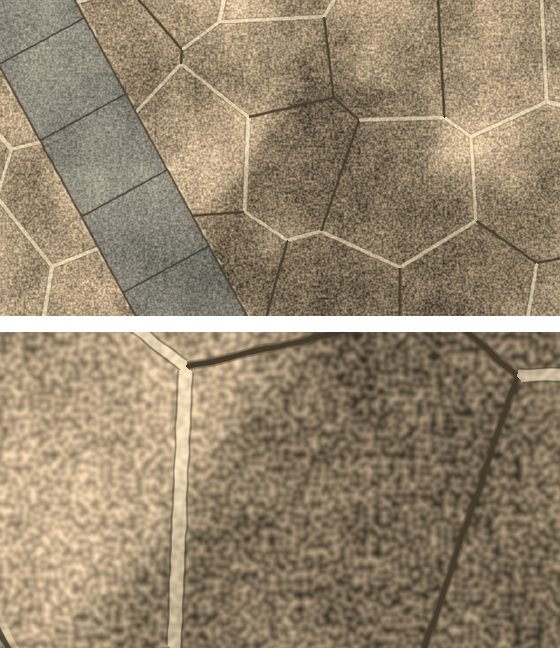
Top: the whole. Bottom: its middle third, enlarged.
This texture is drawn by a WebGL 2 fragment shader. Its source:

```glsl
#version 300 es
precision highp float;

uniform vec2 u_resolution;
out vec4 fragColor;

vec2 hash2(vec2 cell) {
    uvec2 v = uvec2(ivec2(cell)) * 1664525u + 12345u;
    v.x += v.y * 1664525u;
    v.y += v.x * 1664525u;
    v ^= v >> 16u;
    v.x += v.y * 1664525u;
    v.y += v.x * 1664525u;
    v ^= v >> 16u;
    return vec2(v & 65535u) / 65535.0;
}

float cornerSlope(vec2 cell, vec2 offset) {
    float angle = 6.2832 * hash2(cell).x;
    return dot(vec2(cos(angle), sin(angle)), offset);
}

float gradientNoise(vec2 p) {
    vec2 i = floor(p), f = p - i;
    vec2 s = f * f * f * (f * (f * 6.0 - 15.0) + 10.0);
    vec2 e = vec2(1.0, 0.0);
    float low = mix(cornerSlope(i, f), cornerSlope(i + e.xy, f - e.xy), s.x);
    float high = mix(cornerSlope(i + e.yx, f - e.yx), cornerSlope(i + e.xx, f - e.xx), s.x);
    return mix(low, high, s.y);
}

float fbm(vec2 p, int octaves) {
    float sum = 0.0, gain = 1.0;
    for (int k = 0; k < octaves; k++) {
        sum += gain * gradientNoise(p);
        p = mat2(1.6, 1.2, -1.2, 1.6) * p + 7.3;
        gain *= 0.5;
    }
    return sum;
}

// Staggered, jittered centre of a paving stone
vec2 stoneCentre(vec2 cell) {
    float stagger = 0.5 * mod(cell.y, 2.0) - 0.25;
    return cell + 0.5 + vec2(stagger, 0.0) + 0.62 * (hash2(cell) - 0.5);
}

// x: distance to the nearest joint, y: random value of that joint, z: of the stone
vec3 paving(vec2 p) {
    vec2 home = floor(p), nearCell = home, nearCentre = p;
    float best = 1e3;
    for (int k = 0; k < 25; k++) {
        vec2 cell = home + vec2(k % 5 - 2, k / 5 - 2);
        vec2 centre = stoneCentre(cell);
        float d = distance(p, centre);
        if (d < best) { best = d; nearCell = cell; nearCentre = centre; }
    }
    vec3 result = vec3(1e3, 0.0, hash2(nearCell + 31.0).y);
    for (int k = 0; k < 25; k++) {
        if (k == 12) continue;
        vec2 cell = nearCell + vec2(k % 5 - 2, k / 5 - 2);
        vec2 centre = stoneCentre(cell);
        float d = dot(0.5 * (nearCentre + centre) - p, normalize(centre - nearCentre));
        if (d < result.x) result.xy = vec2(d, hash2(nearCell + cell + 57.0).x);
    }
    return result;
}

float blob(vec2 p, vec2 centre, vec2 radius, float blur) {
    return 1.0 - smoothstep(1.0 - blur, 1.0 + blur, length((p - centre) / radius));
}

float limb(vec2 p, vec2 a, vec2 b, float radius, float blur) {
    vec2 pa = p - a, ba = b - a;
    float d = length(pa - ba * clamp(dot(pa, ba) / dot(ba, ba), 0.0, 1.0));
    return 1.0 - smoothstep(radius - blur, radius + blur, d);
}

float stroke(float d, float halfWidth, float pixel) {
    return 1.0 - smoothstep(halfWidth - pixel, halfWidth + pixel, d);
}

void main() {
    float pixel = 1.0 / u_resolution.y;
    vec2 p = gl_FragCoord.xy * pixel;
    vec2 ragged = p + 0.002 * vec2(gradientNoise(p * 45.0), gradientNoise(p * 45.0 + 19.0));

    // Dappled light and soft cast shadow
    vec2 w = p + 0.05 * vec2(gradientNoise(p * 6.0), gradientNoise(p * 6.0 + 40.0));
    float shade = blob(w, vec2(1.17, 0.55), vec2(0.25, 0.2), 0.2);
    shade = max(shade, limb(w, vec2(0.97, 0.62), vec2(0.77, 0.36), 0.07, 0.035));
    shade = max(shade, blob(w, vec2(1.2, 0.18), vec2(0.58, 0.3), 0.22));
    shade *= 1.0 - 0.6 * blob(w, vec2(0.87, 0.3), vec2(0.07, 0.06), 0.6);
    float dapple = fbm(w * 3.4 + 3.0, 3);
    float light = 0.54 + 0.46 * dapple * (1.0 - 0.5 * shade) - 0.29 * shade;
    light += 0.24 * blob(w, vec2(1.47, 0.57), vec2(0.13, 0.13), 0.7);
    light += 0.1 * blob(w, vec2(0.05, 0.2), vec2(0.45, 0.5), 0.5);

    // Granular stone surface
    float grain = 0.5 * gradientNoise(p * 135.0) + 0.32 * gradientNoise(p * 70.0 + 11.0);
    float mottle = 0.16 * fbm(p * 17.0, 3);
    vec3 stone = paving(ragged / 0.365 + vec2(0.2, 0.35));
    float tone = light + grain + mottle + 0.08 * (stone.z - 0.5);
    vec3 color = mix(vec3(0.34, 0.3, 0.235), vec3(0.92, 0.81, 0.665), clamp(tone, -0.2, 1.1));

    // Pale mortar, with a few dark open joints
    float jointEdge = stone.x * 0.365;
    float openJoint = step(stone.y, 0.2);
    float jointWidth = mix(0.0045 + 0.003 * stone.y, 0.0028, openJoint);
    vec3 mortar = vec3(0.95, 0.87, 0.73) * clamp(0.72 + 0.38 * light + 0.3 * grain, 0.6, 1.05);
    vec3 gap = vec3(0.27, 0.23, 0.17);
    color = mix(color, gap, 0.45 * stroke(jointEdge, jointWidth + 0.002, pixel));
    color = mix(color, mix(mortar, gap, openJoint), stroke(jointEdge, jointWidth, pixel));

    // Diagonal band of grey slabs
    float across = dot(ragged, vec2(0.878, 0.4785)) - 0.5315;
    float along = dot(ragged, vec2(0.4785, -0.878)) + 0.1526;
    float bandEdge = abs(across) - 0.1545;
    float greyTone = 0.43 + 0.65 * (light - 0.5) + 0.85 * grain + 0.5 * mottle;
    greyTone += 0.12 * (hash2(vec2(floor(along / 0.274), 5.0)).x - 0.5);
    vec3 slab = mix(vec3(0.31, 0.31, 0.285), vec3(0.76, 0.73, 0.65), clamp(greyTone, -0.1, 1.1));
    float slabJoint = abs(fract(along / 0.274 + 0.5) - 0.5) * 0.274;
    slab = mix(slab, vec3(0.22, 0.21, 0.18), 0.9 * stroke(slabJoint, 0.0025, pixel));
    color = mix(color, slab, stroke(bandEdge, 0.0, pixel));

    // Worn border: broken mortar beside a dark seam
    float crumbs = smoothstep(-0.1, 0.2, gradientNoise(p * 24.0 + 8.0));
    color = mix(color, mortar, 0.75 * crumbs * stroke(abs(bandEdge - 0.006), 0.004, pixel));
    color = mix(color, gap, 0.85 * stroke(abs(bandEdge), 0.003, pixel));

    fragColor = vec4(clamp(color, 0.0, 1.0), 1.0);
}
```
